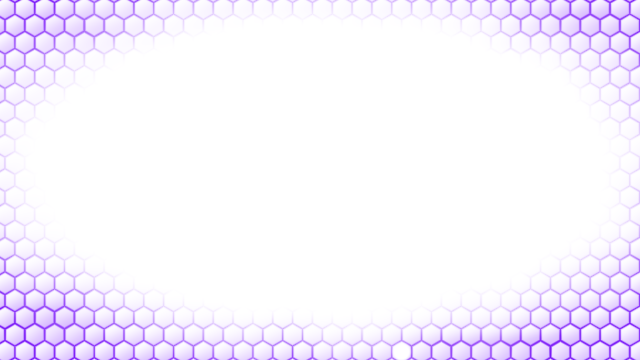
This background is drawn by a Shadertoy shader. Its source:

```glsl
// Violet honeycomb border with shaded cells, fading to a white oval centre.

// Lengths are fractions of the canvas height; x is measured from mid-canvas.
const float PITCH = 0.0551;                   // distance between cell centres
const vec2 GRID_ORIGIN = vec2(0.227, 0.0225);
const vec2 OVAL_CENTRE = vec2(0.008, 0.535);
const vec2 OVAL_RADII = vec2(0.81, 0.411);
const float FADE_START = 0.95;
const float FADE_END = 1.57;
const float GROOVE_WIDTH = 0.0025;
const float GROOVE_SOFTNESS = 0.0022;
const vec3 WHITE = vec3(1.0);
const vec3 LAVENDER = vec3(0.86, 0.76, 1.0);
const vec3 LILAC = vec3(0.76, 0.55, 1.0);
const vec3 VIOLET = vec3(0.46, 0.07, 0.97);

// Soft accents: centre x, centre y, radius x, radius y
const vec4 ACCENTS[4] = vec4[4](
    vec4(-0.66, 0.92, 0.14, 0.045),
    vec4(0.70, 0.94, 0.13, 0.050),
    vec4(0.52, 0.05, 0.25, 0.030),
    vec4(-0.74, 0.11, 0.10, 0.060));

vec2 hashGradient(vec2 cell) {
    vec2 h = vec2(dot(cell, vec2(127.1, 311.7)), dot(cell, vec2(269.5, 183.3)));
    return 2.0 * fract(sin(h) * 43758.5) - 1.0;
}

float gradientNoise(vec2 p) {
    vec2 i = floor(p), f = fract(p);
    vec2 u = f * f * (3.0 - 2.0 * f);
    vec2 e = vec2(1.0, 0.0);
    float low = mix(dot(hashGradient(i), f),
                    dot(hashGradient(i + e.xy), f - e.xy), u.x);
    float high = mix(dot(hashGradient(i + e.yx), f - e.yx),
                     dot(hashGradient(i + e.xx), f - e.xx), u.x);
    return mix(low, high, u.y);
}

// Offset from the nearest centre of a pointy-top hexagon grid
vec2 hexLocal(vec2 p) {
    vec2 period = PITCH * vec2(1.0, sqrt(3.0));
    vec2 a = mod(p + 0.5 * period, period) - 0.5 * period;
    vec2 b = mod(p, period) - 0.5 * period;
    return dot(a, a) < dot(b, b) ? a : b;
}

// Distance inward from the hexagon border
float hexInset(vec2 p) {
    p = abs(p);
    return 0.5 * PITCH - max(p.x, dot(p, vec2(0.5, 0.866)));
}

float softSpot(vec2 p, vec2 centre, vec2 radii) {
    vec2 d = (p - centre) / radii;
    return exp(-dot(d, d));
}

void mainImage(out vec4 fragColor, in vec2 fragCoord) {
    vec2 p = (fragCoord - vec2(0.5 * iResolution.x, 0.0)) / iResolution.y;
    float pixel = 1.0 / iResolution.y;

    // Oval fade and uneven tint
    float oval = length((p - OVAL_CENTRE) / OVAL_RADII);
    float unevenness = gradientNoise(p * 7.0);
    float border = smoothstep(FADE_START, FADE_END, oval + 0.06 * unevenness);
    float accent = 0.0;
    for (int i = 0; i < 4; i++) {
        accent += softSpot(p, ACCENTS[i].xy, ACCENTS[i].zw);
    }

    // Cell faces, lit from the upper left
    vec2 local = hexLocal(p - GRID_ORIGIN);
    float inset = hexInset(local);
    float shade = smoothstep(-0.55, 0.6, dot(local, vec2(0.55, -0.83)) / PITCH);
    vec3 face = mix(WHITE, LAVENDER, shade);
    vec3 color = mix(WHITE, face, clamp(border * 1.15 + 0.2 * accent, 0.0, 1.0));

    // Pale bevel, then a darker groove between cells
    float bevel = 1.0 - smoothstep(0.0, 0.0075, inset);
    color = mix(color, LILAC, bevel * clamp(0.55 * border + 0.15 * accent, 0.0, 0.7));
    float width = GROOVE_WIDTH * (0.8 + 0.5 * gradientNoise(p * 19.0) + 0.3 * accent);
    float blur = max(GROOVE_SOFTNESS, pixel);
    float groove = 1.0 - smoothstep(width - blur, width + blur, inset);
    float ink = border * (0.95 + 0.6 * unevenness) + 0.22 * accent;
    color = mix(color, VIOLET, groove * clamp(ink, 0.0, 1.0));

    // Violet haze, and one bright cell on the lower edge
    color = mix(color, LILAC, 0.22 * min(accent, 1.0) * border);
    float cellGlow = 1.0 - smoothstep(0.018, 0.030, length(p - GRID_ORIGIN));
    color = mix(color, WHITE, cellGlow);

    fragColor = vec4(color, 1.0);
}
```
